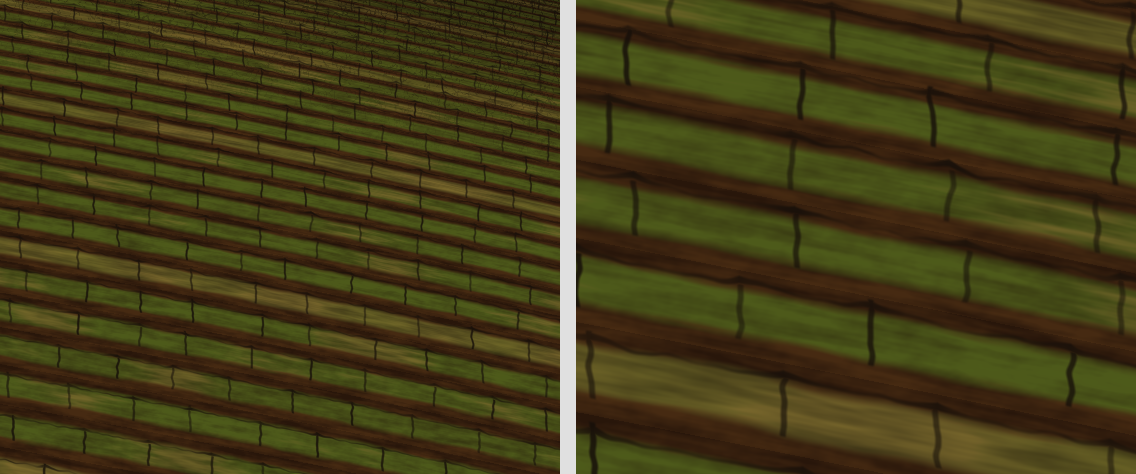
Left, the full canvas; right, a detail of the centre.
A Shadertoy shader for this pattern:

```glsl
// Hillside vineyard: receding grass strips between brown soil, with dark vines on wires.

// Layout, in canvas heights
const float ROW_RATE = 14.2;      // rows per e-fold of depth
const float NEAR_DEPTH = 1.373;   // depth of row zero
const float HORIZON = 1.383;      // height at which depth reaches zero
const vec2 ROW_SLOPE = vec2(0.18, 0.02); // linear and quadratic fall to the right
const float GRASS_HALF = 0.275;   // half width of grass, in rows
const float DRY_PERIOD = 6.0;     // every sixth strip is dry
const float TRUNK_HALF = 0.0021;
const float WIRE_HALF = 0.0016;

// Colours
const vec3 SOIL_DARK = vec3(0.155, 0.085, 0.040);
const vec3 SOIL_LIGHT = vec3(0.275, 0.165, 0.070);
const vec3 GRASS_DARK = vec3(0.225, 0.235, 0.070);
const vec3 GRASS_LIGHT = vec3(0.305, 0.365, 0.105);
const vec3 GRASS_DRY = vec3(0.445, 0.375, 0.165);
const vec3 VINE = vec3(0.085, 0.058, 0.035);

float hash(vec2 p) {
    vec3 q = fract(p.xyx * vec3(0.1031, 0.1030, 0.0973));
    q += dot(q, q.yzx + 33.33);
    return fract((q.x + q.y) * q.z);
}

float cornerDot(vec2 cell, vec2 offset) {
    float angle = 6.2832 * hash(cell);
    return dot(vec2(cos(angle), sin(angle)), offset);
}

// Gradient noise, about -0.7 to 0.7
float noise(vec2 p) {
    vec2 i = floor(p), f = fract(p);
    vec2 u = f * f * f * (f * (f * 6.0 - 15.0) + 10.0);
    vec2 e = vec2(1.0, 0.0);
    return mix(mix(cornerDot(i, f), cornerDot(i + e.xy, f - e.xy), u.x),
               mix(cornerDot(i + e.yx, f - e.yx), cornerDot(i + 1.0, f - 1.0), u.x), u.y);
}

float fbm(vec2 p) {
    float sum = 0.0, amp = 1.0;
    for (int i = 0; i < 3; i++) {
        sum += amp * noise(p);
        p = p * 2.03 + 17.3;
        amp *= 0.55;
    }
    return sum;
}

float stroke(float dist, float halfWidth, float soft) {
    return 1.0 - smoothstep(halfWidth - soft, halfWidth + soft, dist);
}

// Trunks and wire of one row; base is the foot of the row in depth
float vineRow(float x, float depth, float row, float soft) {
    float base = NEAR_DEPTH * exp(-(row - GRASS_HALF) / ROW_RATE);
    float h = base - depth;
    float len = 0.02 + 0.022 * base;
    float spacing = 0.086 + 0.036 * base;
    float scale = 0.55 + 0.5 * base;

    float along = x / spacing + 9.0 * hash(vec2(row, 3.7));
    float id = floor(along);
    float rnd = hash(vec2(id, row + 40.0));
    float cell = along - id - 0.5 + 0.25 * (rnd - 0.5);
    float wiggle = 0.004 * noise(vec2(id * 7.3 + row, h * 70.0)) + (rnd - 0.5) * 0.12 * h;
    float top = len * (0.9 + 0.25 * rnd);
    float span = smoothstep(-soft, soft, h + 0.003) * (1.0 - smoothstep(top - soft, top + soft, h));
    float trunk = stroke(abs(cell * spacing + wiggle), TRUNK_HALF * scale, soft) * span;
    trunk *= 0.6 + 0.4 * hash(vec2(id + 5.0, row));

    // Canes thicken and arch over each trunk
    float arm = exp(-9.0 * abs(cell));
    float sag = 0.004 * noise(vec2(x * 45.0, row * 5.1)) + 0.003 * arm;
    float wire = stroke(abs(h - len * 0.93 - sag), WIRE_HALF * scale * (0.7 + arm), soft);
    wire *= clamp(0.45 + 0.4 * arm + 0.5 * noise(vec2(x * 22.0, row * 3.3)), 0.0, 1.0);
    return max(trunk, wire);
}

void mainImage(out vec4 fragColor, in vec2 fragCoord) {
    vec2 p = fragCoord / iResolution.y;
    float soft = max(0.0013, 0.8 / iResolution.y);
    float depth = max(HORIZON - p.y - p.x * (ROW_SLOPE.x + ROW_SLOPE.y * p.x), 0.02);
    float far = 1.0 - smoothstep(0.15, 0.62, depth);
    float r = ROW_RATE * log(NEAR_DEPTH / depth);
    float row = floor(r + 0.5);
    float f = r - row;

    // Streaks stretched along the rows
    float streak = fbm(vec2(p.x * 9.0, r * 5.0));
    float patches = noise(vec2(p.x * 4.0, row * 2.7));
    float grain = fbm(p * vec2(45.0, 80.0));

    // Soil, darkest in the shade above each strip
    float soilTone = 0.5 + 0.75 * streak + 0.25 * grain - 0.35 * smoothstep(0.0, 0.5, f);
    vec3 color = mix(SOIL_DARK, SOIL_LIGHT, clamp(soilTone + 0.15, 0.0, 1.0));

    // Grass strips, some of them dry
    float tint = hash(vec2(row, 8.1));
    vec3 grass = mix(GRASS_DARK, GRASS_LIGHT, clamp(0.4 + 0.5 * tint + 0.7 * streak + 0.3 * grain, 0.0, 1.0));
    float dryRow = 1.0 - step(0.5, mod(row, DRY_PERIOD));
    float dry = dryRow * (0.72 + 0.6 * patches) + 0.7 * smoothstep(0.12, 0.5, patches + 0.3 * streak);
    grass = mix(grass, GRASS_DRY * (0.9 + 0.35 * streak), clamp(dry, 0.0, 0.9));
    float edge = abs(f + 0.04 * noise(vec2(p.x * 14.0, row * 4.1))) + 0.07 * streak;
    float feather = 0.065 + 0.5 * soft * ROW_RATE / depth;
    float cover = stroke(edge, GRASS_HALF + 0.07 * far, feather);
    color = mix(color, grass, cover * (0.93 - 0.2 * far));

    // Vines; distant ones overlap several rows
    float vines = 0.0;
    for (int k = 0; k < 5; k++)
        vines = max(vines, vineRow(p.x, depth, row + 1.0 - float(k), soft));
    float twigs = stroke(abs(fbm(p * vec2(48.0, 36.0))), 0.05, 0.05) * far;
    color = mix(color, VINE, max(vines * 0.85, twigs * 0.5));

    // Far corner falls into shade
    color *= 1.0 - 0.3 * (1.0 - smoothstep(0.12, 0.4, depth));
    fragColor = vec4(color, 1.0);
}
```
